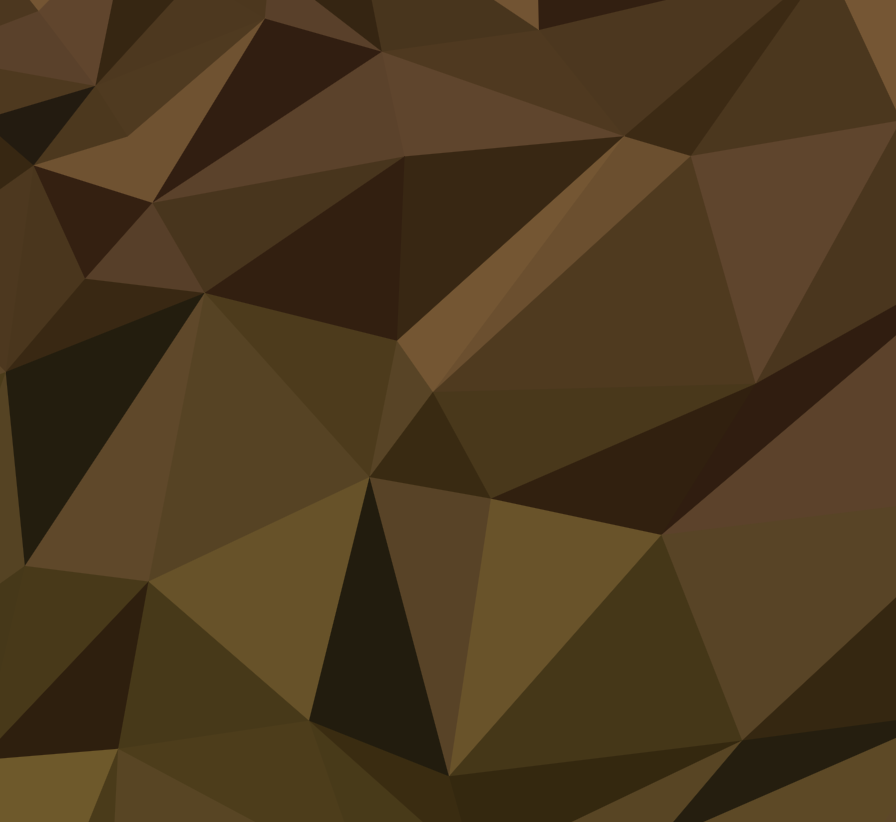
A Shadertoy shader for this background:

```glsl
#define DENSITY 5.1               // cells per canvas height, away from the focus
#define FOCUS vec2(-0.11, 1.11)   // facets shrink towards this point
#define BASIS mat2(0.97, 0.24, 0.24, 0.97)   // leans the cells to the upper right
#define JITTER 0.84               // vertex scatter, below 1 keeps cells simple
#define SEED 17.0
#define FINE_CORNER vec2(0.0, 1.0)
#define FINE_RADIUS 0.34          // cells within it are cut in four
#define SHADOW vec2(0.04, 0.42)   // centre of the darker region
#define SHADOW_DEPTH 0.22
#define EDGE_PIXELS 1.2

const vec3 PALETTE[6] = vec3[6](
    vec3(0.14, 0.11, 0.06), vec3(0.19, 0.12, 0.06), vec3(0.22, 0.16, 0.07),
    vec3(0.29, 0.22, 0.11), vec3(0.36, 0.27, 0.16), vec3(0.43, 0.33, 0.18));
const float SHARE_START[6] = float[6](0.0, 0.06, 0.14, 0.27, 0.59, 0.85);

vec3 hash3(vec2 p) {
    vec3 q = fract((p.xyx + SEED) * vec3(0.1031, 0.1030, 0.0973));
    q += dot(q, q.yxz + 33.33);
    return fract((q.xxy + q.yzz) * q.zyx);
}

float cross2(vec2 a, vec2 b) { return a.x * b.y - a.y * b.x; }

// Canvas to grid: radial compression about the focus
vec2 toGrid(vec2 p) {
    vec2 d = p - FOCUS;
    return inverse(BASIS) * d * DENSITY * pow(dot(d, d), -1.0 / 6.0);
}

// Inverse of toGrid
vec2 toCanvas(vec2 g) {
    vec2 d = BASIS * g / DENSITY;
    return FOCUS + d * sqrt(length(d));
}

vec2 vertexAt(vec2 id) {
    return toCanvas(id + JITTER * (hash3(id).xy - 0.5));
}

float doubleArea(vec2 a, vec2 b, vec2 c) { return cross2(b - a, c - a); }

// Distance inside the line from a to b
float edgeDistance(vec2 p, vec2 a, vec2 b) {
    vec2 e = b - a;
    return cross2(e, p - a) * inversesqrt(dot(e, e) + 1e-10);
}

float triangleCoverage(vec2 p, vec2 a, vec2 b, vec2 c) {
    float d = min(edgeDistance(p, a, b), min(edgeDistance(p, b, c), edgeDistance(p, c, a)));
    return clamp(d * iResolution.y / EDGE_PIXELS + 0.5, 0.0, 1.0);
}

vec3 facetColor(vec2 id, float side, vec2 center) {
    vec3 rnd = hash3(id * 2.0 + vec2(side * 41.0, 73.0));

    // Evenly spread tones, so neighbours contrast and the shares hold
    float tone = fract(dot(id, vec2(0.7549, 0.5698)) + 0.38 * side + 0.15 * rnd.x);
    vec2 d = center - SHADOW;
    tone += 0.02 - SHADOW_DEPTH * exp(-14.0 * dot(d, d));

    vec3 color = PALETTE[0];
    for (int i = 1; i < 6; i++)
        if (tone > SHARE_START[i]) color = PALETTE[i];

    // Olive below, reddish brown towards the upper right
    float warmth = smoothstep(0.2, 0.75, center.y + 0.25 * (center.x - 0.5) + 0.3 * (rnd.y - 0.5));
    color *= mix(vec3(0.98, 1.03, 0.91), vec3(1.01, 0.97, 1.07), warmth);
    return color * (0.94 + 0.12 * rnd.z);
}

void addFacet(inout vec4 sum, vec2 p, vec2 a, vec2 b, vec2 c, vec2 id, float side) {
    float coverage = triangleCoverage(p, a, b, c);
    if (coverage > 0.0)
        sum += coverage * vec4(facetColor(id, side, (a + b + c) / 3.0), 1.0);
}

void mainImage(out vec4 fragColor, in vec2 fragCoord) {
    vec2 p = fragCoord / iResolution.y;
    float margin = EDGE_PIXELS / iResolution.y;
    vec2 corner = floor(toGrid(p)) - 1.0;
    vec4 sum = vec4(PALETTE[3], 1.0) * 1e-3;

    // Shared vertices of the nine nearest cells
    vec2 grid[16];
    for (int i = 0; i < 16; i++)
        grid[i] = vertexAt(corner + vec2(i % 4, i / 4));

    for (int i = 0; i < 9; i++) {
        int x = i % 3, y = i / 3, k = y * 4 + x;
        vec2 a = grid[k], b = grid[k + 1], c = grid[k + 5], d = grid[k + 4];

        // Skip cells whose bounds miss the point
        vec2 low = min(min(a, b), min(c, d)) - margin;
        vec2 high = max(max(a, b), max(c, d)) + margin;
        if (any(lessThan(p, low)) || any(greaterThan(p, high))) continue;

        // Turn the corners so that the inner diagonal runs from a to c
        vec2 id = corner + vec2(x, y);
        float fitAC = min(doubleArea(a, b, c), doubleArea(a, c, d));
        float fitBD = min(doubleArea(a, b, d), doubleArea(b, c, d));
        if (fitAC < fitBD * (0.2 + 1.3 * hash3(id).z)) {
            vec2 first = a;
            a = b; b = c; c = d; d = first;
        }

        // Fine cells fan out from a point near the diagonal
        if (distance((a + b + c + d) * 0.25, FINE_CORNER) < FINE_RADIUS) {
            vec2 hub = mix(a + c, b + d, 0.15) * 0.5;
            addFacet(sum, p, a, b, hub, id, 0.0);
            addFacet(sum, p, b, c, hub, id, 1.0);
            addFacet(sum, p, c, d, hub, id, 2.0);
            addFacet(sum, p, d, a, hub, id, 3.0);
        } else {
            addFacet(sum, p, a, b, c, id, 0.0);
            addFacet(sum, p, a, c, d, id, 1.0);
        }
        if (sum.a > 1.0) break;
    }
    fragColor = vec4(sum.rgb / sum.a, 1.0);
}
```
